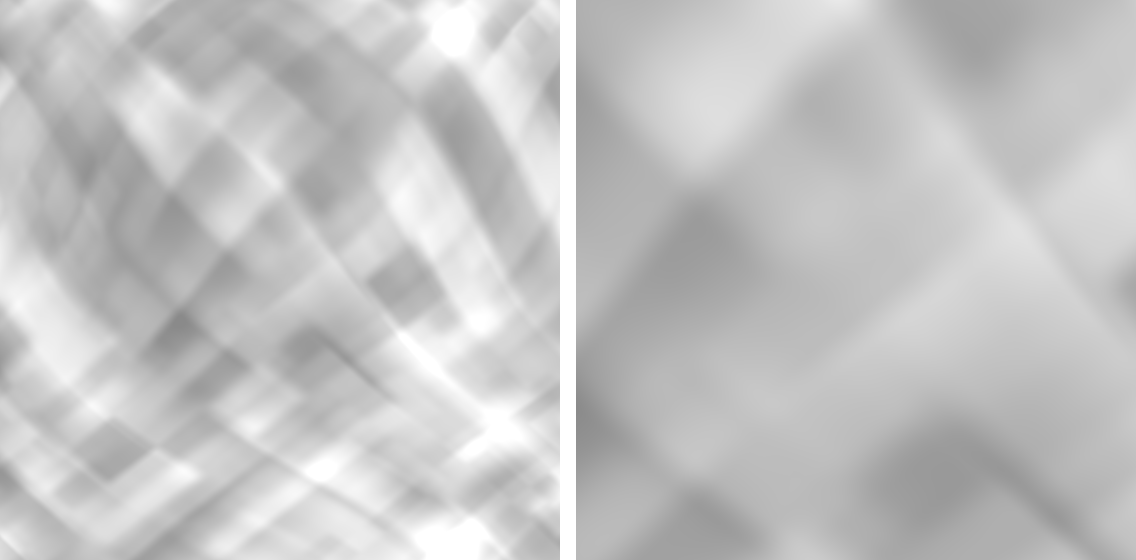
Left: the whole. Right: its middle third, enlarged.
A three.js fragment shader for this texture:

```glsl
// Soft grey folds, like light through layered gauze: two families of curved
// diagonal bands cross each other and cut the canvas into rounded patches.
// Patches are evenly toned; streaks start at a crisp crease and fade away.

varying vec2 vUv;

const float TAU = 6.2831853;
const float MEAN_GREY = 0.805;
const float DARKEST_GREY = 0.54;
const float BANDS_PER_SIDE = 6.5;

// Random value from 0 to 1 for a lattice point, without sine.
float hash(vec2 cell, float seed) {
  vec3 q = fract(vec3(cell.xyx + seed * 17.0) * vec3(0.1031, 0.1030, 0.0973));
  q += dot(q, q.yzx + 33.33);
  return fract((q.x + q.y) * q.z);
}

// Value noise from -1 to 1; a small softness gives flat patches with tight edges.
float patches(vec2 p, float softness, float seed) {
  vec2 cell = floor(p);
  float halfEdge = 0.5 * softness;
  vec2 blend = smoothstep(vec2(0.5 - halfEdge), vec2(0.5 + halfEdge), fract(p));
  float low = mix(hash(cell, seed), hash(cell + vec2(1.0, 0.0), seed), blend.x);
  float high = mix(hash(cell + vec2(0.0, 1.0), seed), hash(cell + 1.0, seed), blend.x);
  return 2.0 * mix(low, high, blend.y) - 1.0;
}

// Tone that varies across a single family of parallel bands.
float bands(float across, float softness, float seed) {
  return patches(vec2(across, 0.0), softness, seed);
}

// Streaks with one crisp side and one long fade; strength drifts along each.
float streaks(float across, float along, float edge, float seed) {
  float line = floor(across);
  float position = across - line;
  float strength = patches(vec2(line, along), 1.0, seed);
  float rise = smoothstep(0.0, edge, position);
  float fall = 1.0 - smoothstep(edge, 1.0, position);
  return strength * rise * fall;
}

// Smooth displacement with a given frequency and reach.
vec2 drift(vec2 p, float frequency, float reach, float seed) {
  vec2 q = p * frequency;
  return reach * vec2(patches(q, 1.0, seed), patches(q + 0.37, 1.0, seed + 1.0));
}

// Coordinates across the falling and the rising bands:
// steeper folds in the upper half, shallow ones near the bottom.
vec2 foldSpace(vec2 p) {
  float height = p.y + 0.065 * sin(TAU * (p.y - 0.15));
  vec2 folds = vec2(height + p.x, height - p.x);
  folds += 0.04 * sin(TAU * (p.x + vec2(0.1, 0.45)));
  folds += drift(p, 2.3, 0.05, 3.0);
  return folds + drift(p, 9.0, 0.004, 5.0);
}

void main() {
  vec2 folds = foldSpace(vUv) * BANDS_PER_SIDE;

  // Edge softness wanders over the canvas, from crisp creases to wide fades.
  float wander = 0.5 + 0.5 * patches(vUv * 4.3, 1.0, 7.0);
  float crease = mix(0.16, 0.6, wander);
  float fade = mix(0.65, 0.25, wander);

  // Broad patches and crossing bands.
  float shade = 0.115 * patches(folds, crease, 11.0);
  shade += 0.06 * bands(folds.x + 0.3, fade, 13.0);
  shade += 0.06 * bands(folds.y + 0.6, crease, 17.0);

  // One-sided streaks along both directions.
  shade += 0.13 * streaks(folds.x + 0.7, folds.y * 0.6, 0.5 * crease, 31.0);
  shade += 0.13 * streaks(-folds.y + 0.2, folds.x * 0.6, 0.5 * fade, 37.0);

  // Thinner overlapping layer, slow light and faint cloudiness.
  shade += 0.035 * patches(folds * 1.9 + 0.4, fade, 19.0);
  shade += 0.035 * patches(vUv * 3.1, 1.0, 23.0);
  shade += 0.005 * patches(vUv * 38.0, 1.0, 29.0);

  // Shadows are a little weaker than lights.
  shade *= shade < 0.0 ? 0.92 : 1.05;
  float tone = clamp(MEAN_GREY + shade, DARKEST_GREY, 1.0);
  gl_FragColor = vec4(vec3(tone), 1.0);
}
```
